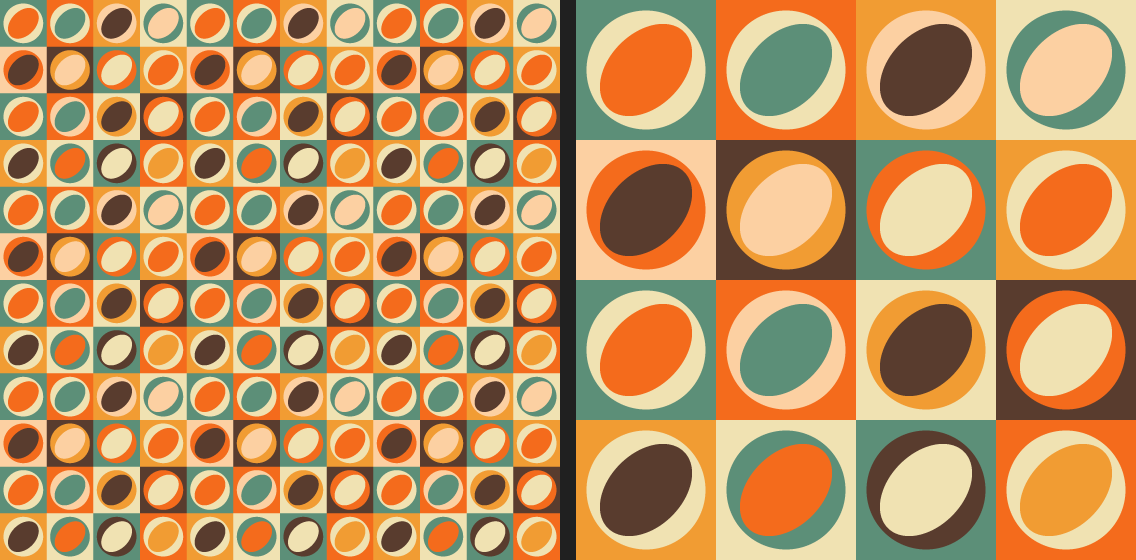
Left, the full canvas; right, a detail of the centre.
Reproduce this pattern procedurally as a WebGL 1 fragment shader.

```glsl
precision highp float;
// Retro checker of coloured squares, each holding a disc and a tilted oval, in a 4 by 4 colour cycle.

uniform vec2 u_resolution;

const float CELLS = 12.0;
const float CYCLE = 4.0;
const float DISC_RADIUS = 0.425;
const vec2 OVAL_RADII = vec2(0.385, 0.262);
const int SAMPLES = 4;

// Palette index names
const float TEAL = 0.0;
const float ORANGE = 1.0;
const float AMBER = 2.0;
const float CREAM = 3.0;
const float PEACH = 4.0;
const float BROWN = 5.0;

vec3 palette(float index) {
  if (index < 0.5) return vec3(0.36, 0.56, 0.47);
  if (index < 1.5) return vec3(0.955, 0.42, 0.11);
  if (index < 2.5) return vec3(0.945, 0.61, 0.20);
  if (index < 3.5) return vec3(0.94, 0.885, 0.70);
  if (index < 4.5) return vec3(0.99, 0.815, 0.635);
  return vec3(0.35, 0.235, 0.18);
}

// Unit vector along the axis numbered 0 to 3
vec4 oneHot(float axis) {
  return 1.0 - step(0.5, abs(vec4(0.0, 1.0, 2.0, 3.0) - axis));
}

// Colour of one cycle cell; each matrix column is a row of cells, top first
vec3 cellColor(mat4 layout, vec2 cell) {
  return palette(dot(layout * oneHot(cell.y), oneHot(cell.x)));
}

vec2 rotate(vec2 p, float angle) {
  float c = cos(angle);
  float s = sin(angle);
  return vec2(c * p.x + s * p.y, c * p.y - s * p.x);
}

// p is in cell units, with y running down from the top edge
vec3 pattern(vec2 p) {
  mat4 squares = mat4(
    TEAL, ORANGE, AMBER, CREAM,
    PEACH, BROWN, TEAL, AMBER,
    TEAL, ORANGE, CREAM, BROWN,
    AMBER, CREAM, TEAL, ORANGE);
  mat4 discs = mat4(
    CREAM, CREAM, PEACH, TEAL,
    ORANGE, AMBER, ORANGE, CREAM,
    CREAM, PEACH, AMBER, ORANGE,
    CREAM, TEAL, BROWN, CREAM);
  mat4 ovals = mat4(
    ORANGE, TEAL, BROWN, PEACH,
    BROWN, PEACH, CREAM, ORANGE,
    ORANGE, TEAL, BROWN, CREAM,
    BROWN, ORANGE, CREAM, AMBER);

  vec2 cell = mod(floor(p), CYCLE);
  vec2 local = fract(p) - 0.5;
  vec2 along = rotate(local, radians(-45.0));

  if (length(along / OVAL_RADII) < 1.0) return cellColor(ovals, cell);
  if (length(local) < DISC_RADIUS) return cellColor(discs, cell);
  return cellColor(squares, cell);
}

void main() {
  // Average a grid of subpixel samples to smooth every edge
  vec3 sum = vec3(0.0);
  for (int j = 0; j < SAMPLES; j++) {
    for (int i = 0; i < SAMPLES; i++) {
      vec2 offset = (vec2(float(i), float(j)) + 0.5) / float(SAMPLES) - 0.5;
      vec2 uv = (gl_FragCoord.xy + offset) / u_resolution;
      sum += pattern(vec2(uv.x, 1.0 - uv.y) * CELLS);
    }
  }
  gl_FragColor = vec4(sum / float(SAMPLES * SAMPLES), 1.0);
}
```
